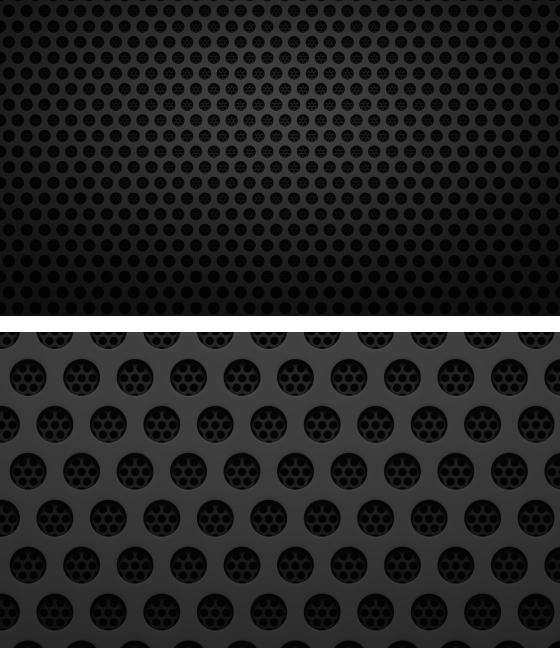
Top, the full canvas; bottom, a detail of the centre.
Write a Shadertoy shader that draws this pattern.

```glsl
#define PITCH vec2(0.0564, 0.0495)      // hole spacing: across, between rows
#define ORIGIN vec2(0.0, 0.9157)        // centre of one hole
#define HOLE_RADIUS 0.0194
#define PORE_RADIUS 0.0043
#define PORE_SCALE 0.205                // inner grid relative to outer grid
#define RIM_WIDTH 0.0016
#define SHADOW_DROP 0.0035
#define LIGHT_CENTRE vec2(0.5, 0.66)
#define LIGHT_FALLOFF vec2(4.6, 5.0)
#define AMBIENT 0.055
#define LIGHT_GAIN 0.2

// Offset from the nearest point of a staggered grid.
vec2 staggered(vec2 p, vec2 pitch) {
    vec2 cell = vec2(pitch.x, 2.0 * pitch.y);
    vec2 a = mod(p + 0.5 * cell, cell) - 0.5 * cell;
    vec2 b = mod(p, cell) - 0.5 * cell;
    return dot(a, a) < dot(b, b) ? a : b;
}

// Antialiased coverage of the inside of a signed distance.
float coverage(float d, float pixel) {
    return 1.0 - smoothstep(-0.75 * pixel, 0.75 * pixel, d);
}

// Perforated sheet lying below each large hole.
float innerSheet(vec2 p, float light, float pixel) {
    vec2 q = p + vec2(0.0, 0.0008);
    vec2 pore = staggered(q, PITCH * PORE_SCALE);
    float d = length(pore) - PORE_RADIUS;
    float lip = exp(-abs(d) / 0.0008) * smoothstep(0.0, PORE_RADIUS, -pore.y);
    float sheet = 2.2 * light * light * (1.0 + 0.3 * lip);
    float tone = mix(sheet, 0.06 * light, coverage(d, pixel));

    // The thick upper sheet shades the rim, mostly from above.
    float depth = HOLE_RADIUS - length(p + vec2(0.0, SHADOW_DROP));
    return mix(0.08 * light, tone, smoothstep(0.0, 0.006, depth));
}

void mainImage(out vec4 fragColor, in vec2 fragCoord) {
    float pixel = 1.0 / iResolution.y;
    vec2 p = fragCoord * pixel;
    vec2 fromLight = fragCoord / iResolution.xy - LIGHT_CENTRE;
    float light = AMBIENT + LIGHT_GAIN * exp(-dot(LIGHT_FALLOFF, fromLight * fromLight));

    vec2 hole = staggered(p - ORIGIN, PITCH);
    float d = length(hole) - HOLE_RADIUS;

    // Upper sheet with a bevel: lit below the hole, dim above it.
    float facing = -hole.y / max(length(hole), 1e-4);
    float bevel = exp(-max(d, 0.0) / RIM_WIDTH);
    float plate = light * (1.0 + 0.22 * bevel * facing);

    float tone = mix(plate, innerSheet(hole, light, pixel), coverage(d, pixel));
    fragColor = vec4(vec3(tone), 1.0);
}
```
